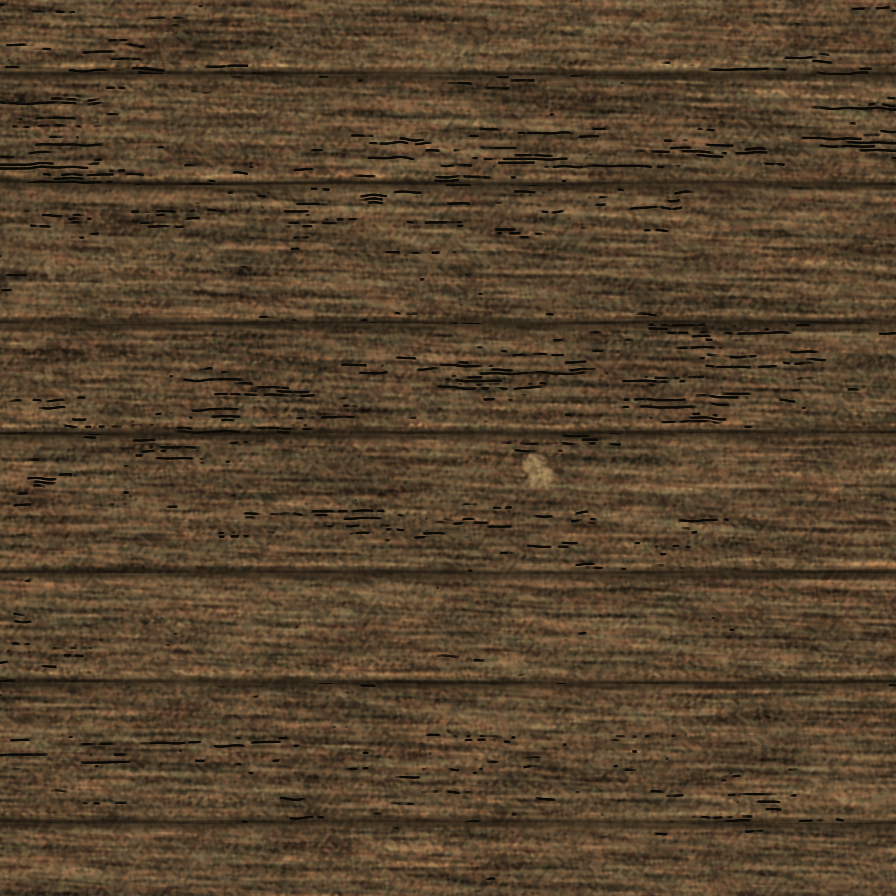
Write a three.js fragment shader that draws this texture.

```glsl
// Weathered brown boards lying across the canvas, parted by seven dark seams.
// Sheared, stretched value noise gives the grain; thin rows broken by noise give
// the black pores; faint knots, pale scuffs and lit seam lips add wear.
varying vec2 vUv;

float hash(vec2 cell) {
  vec3 q = fract(cell.xyx * vec3(0.1031, 0.1030, 0.0973));
  q += dot(q, q.yzx + 33.33);
  return fract((q.x + q.y) * q.z);
}

float noise(vec2 p) {
  vec2 cell = floor(p);
  vec2 f = fract(p);
  f = f * f * (3.0 - 2.0 * f);
  float low = mix(hash(cell), hash(cell + vec2(1.0, 0.0)), f.x);
  float high = mix(hash(cell + vec2(0.0, 1.0)), hash(cell + vec2(1.0, 1.0)), f.x);
  return mix(low, high, f.y);
}

// Centred streaks; the shear keeps their ends from lining up in columns
float streaks(vec2 p, vec2 frequency) {
  vec2 q = p * frequency;
  return noise(vec2(q.x + 0.37 * q.y, q.y) + frequency.y) - 0.5;
}

// Board widths alternate between narrow and wide
float seamHeight(float i) {
  return 0.082 + 0.1393 * i + 0.0165 * mod(i, 2.0);
}

// x: upward bend of the grain, y: dark rings
vec2 knot(vec2 p, vec2 centre, float radius) {
  vec2 d = (p - centre) / vec2(radius * 1.5, radius);
  float r = length(d) + 0.5 * (noise(p * 60.0) - 0.5);
  float fade = exp(-r * r * 1.5);
  float rings = smoothstep(0.2, 0.95, sin(r * 10.0)) * fade;
  return vec2(d.y * fade * radius * 0.4, rings + 0.4 * exp(-r * r * 9.0));
}

// Ragged pale patch where the surface is rubbed away
float scuff(vec2 p, vec2 centre, vec2 size) {
  vec2 d = (p - centre) / size;
  d.x += 0.45 * d.y;
  float ragged = streaks(p, vec2(75.0, 200.0)) + noise(p * 70.0) - 0.5;
  return smoothstep(0.35, 0.75, exp(-dot(d, d)) + 0.55 * ragged * exp(-0.4 * dot(d, d)));
}

void main() {
  vec2 p = vUv;

  // Nearest seam, and the board this point lies on
  float seamY = p.y + 0.003 * (noise(vec2(p.x * 5.0, p.y * 4.0 + 7.0)) - 0.5);
  float seamDist = 1.0;
  float seamId = 0.0;
  float board = 0.0;
  for (int i = 0; i < 7; i++) {
    float d = seamY - seamHeight(float(i));
    board += step(0.0, d);
    if (abs(d) < abs(seamDist)) {
      seamDist = d;
      seamId = float(i);
    }
  }

  // Knots and slow waves bend the grain
  vec2 knots = knot(p, vec2(0.81, 0.735), 0.026)
             + knot(p, vec2(0.89, 0.492), 0.022)
             + knot(p, vec2(0.59, 0.155), 0.022)
             + knot(p, vec2(0.16, 0.935), 0.015)
             + knot(p, vec2(0.82, 0.592), 0.010);
  vec2 g = p;
  g.y += knots.x + 0.006 * (noise(vec2(p.x * 3.0, p.y * 5.0 + board * 3.0)) - 0.5);
  g.x += board * 0.37;

  // Grain from broad bands down to fibres and speckle
  float broad = noise(g * vec2(3.0, 17.0) + 11.0) - 0.5;
  float bands = streaks(g, vec2(5.0, 85.0));
  float fibre = 0.58 * streaks(g, vec2(11.0, 205.0)) + 0.52 * streaks(g, vec2(36.0, 270.0));
  float speckle = noise(mat2(0.8, 0.6, -0.6, 0.8) * p * 270.0 + 281.0) - 0.5;
  float tone = 1.0 + 0.10 * broad + 0.18 * bands + fibre + 0.55 * speckle;
  tone += 0.03 * (hash(vec2(board, 4.0)) - 0.5) + 0.03 * (p.x - 0.5);
  vec3 color = vec3(0.353, 0.276, 0.188) * tone;

  // Reddish and greenish streaks
  float hue = streaks(g, vec2(22.0, 170.0)) + streaks(p, vec2(120.0, 190.0));
  color += vec3(0.034, -0.013, -0.011) * hue * tone;

  // Tan raised fibres
  float raised = smoothstep(0.20, 0.46, streaks(g, vec2(18.0, 215.0)));
  color += vec3(0.10, 0.072, 0.042) * raised * (0.5 + 1.2 * speckle);

  // Knot rings and scuffs
  color *= 1.0 - 0.20 * clamp(knots.y, 0.0, 1.0);
  float worn = scuff(p, vec2(0.600, 0.472), vec2(0.016, 0.026))
             + 0.5 * scuff(p, vec2(0.055, 0.705), vec2(0.008, 0.020))
             + 0.5 * scuff(p, vec2(0.055, 0.582), vec2(0.010, 0.012))
             + 0.3 * scuff(p, vec2(0.680, 0.305), vec2(0.035, 0.012))
             + 0.6 * scuff(p, vec2(0.385, 0.225), vec2(0.010, 0.004));
  color = mix(color, vec3(0.57, 0.47, 0.32) * (1.0 + 0.5 * speckle), 0.85 * min(worn, 1.0));

  // Seam: lit lip above, flat soft shadow, uneven dark core
  float wear = noise(vec2(p.x * 11.0, seamId * 5.0 + 2.0));
  float lip = exp(-pow((seamDist - 0.0092) / 0.0022, 2.0));
  color += vec3(0.15, 0.105, 0.06) * lip * wear * (1.0 + speckle);
  float shadow = exp(-pow(abs(seamDist + 0.001) / 0.0066, 3.0));
  color = mix(color, vec3(0.215, 0.170, 0.112) * (0.45 + 0.55 * tone), 0.82 * shadow);
  float core = 1.0 - smoothstep(0.0004, 0.0032, abs(seamDist - 0.001));
  color *= 1.0 - core * (0.05 + 0.45 * wear);

  // Black pores: thin rows broken into dashes, clustered to the upper left
  float rowY = g.y * 240.0 + 0.7 * noise(g * vec2(60.0, 9.0));
  float row = floor(rowY);
  float dash = noise(vec2(g.x * 24.0 + 40.0 * hash(vec2(row, 3.0)), row));
  dash += 0.55 * (noise(g * vec2(4.0, 24.0) + 131.0) - 0.5);
  dash += 0.24 * (noise(vec2(g.x * 140.0, row + 60.0)) - 0.5);
  dash += 0.12 * (p.y - 0.5) - 0.14 * (p.x - 0.45);
  float offCentre = abs(fract(rowY) - 0.5);
  float pore = smoothstep(0.94, 1.03, dash) * (1.0 - smoothstep(0.20, 0.46, offCentre));
  color = mix(color, vec3(0.040, 0.036, 0.022), pore);

  gl_FragColor = vec4(clamp(color, 0.0, 1.0), 1.0);
}
```
